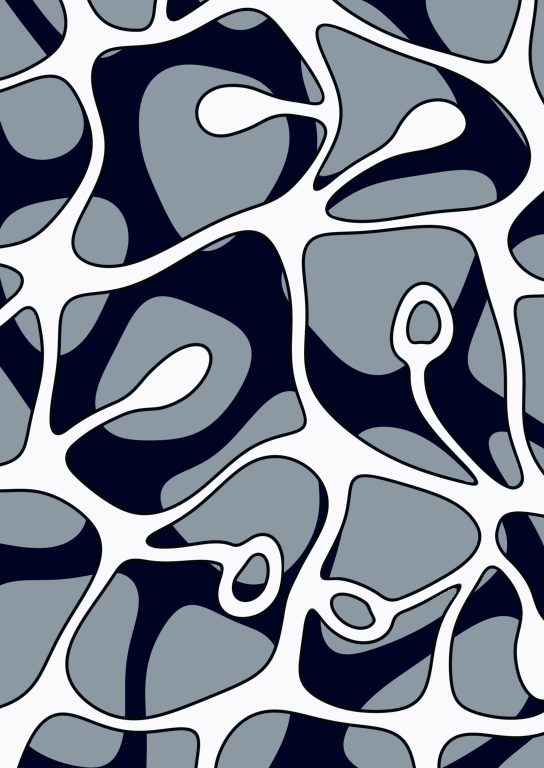
Write a Shadertoy shader that draws this pattern.

```glsl
// Flowing white web with dark outlines over rounded grey blobs on navy.

#define WEB_SCALE 2.7      // web cells across the canvas
#define WEB_ROUND 13.0     // lower gives fuller web junctions
#define WEB_THIN 0.012     // half width of the thinnest strands
#define WEB_THICK 0.048    // half width of the thickest strands
#define OUTLINE 0.0058     // outline width, in canvas widths
#define BLOB_SCALE vec2(3.0, 2.6)
#define BLOB_ROUND 9.0     // lower gives rounder blobs
#define BLOB_GAP 0.055     // half gap between blobs
#define CLUB_SHARE 0.36    // share of cells holding a solid club
#define LOOP_SHARE 0.22    // share of cells holding a ring

const vec3 NAVY  = vec3(0.00, 0.01, 0.13);
const vec3 GREY  = vec3(0.55, 0.60, 0.64);
const vec3 INK   = vec3(0.01, 0.03, 0.05);
const vec3 WHITE = vec3(0.98, 0.98, 0.99);

vec2 hash2(vec2 p) {
    vec2 q = vec2(dot(p, vec2(127.1, 311.7)), dot(p, vec2(269.5, 183.3)));
    return fract(sin(q) * 43758.55);
}

vec2 site(vec2 cell) {
    return cell + 0.15 + 0.7 * hash2(cell);
}

float smoothMin(float a, float b, float k) {
    float h = max(k - abs(a - b), 0.0) / k;
    return min(a, b) - 0.25 * h * h * k;
}

// Layered sines bend straight cell borders into meanders.
vec2 meander(vec2 p) {
    p += 0.13 * sin(p.yx * vec2(2.9, 2.5) + vec2(0.7, 2.1));
    return p + 0.05 * sin(p.yx * vec2(6.7, 6.1) + vec2(3.3, 0.4));
}

// Rounded distance to the cell border; also gives the owning cell.
float cellBorder(vec2 p, float sharpness, out vec2 owner) {
    vec2 base = floor(p);
    float nearest = 1e3;
    owner = base;
    for (int j = -1; j <= 1; j++)
    for (int i = -1; i <= 1; i++) {
        vec2 cell = base + vec2(i, j);
        float dist = length(site(cell) - p);
        if (dist < nearest) { nearest = dist; owner = cell; }
    }
    vec2 own = site(owner) - p;
    float sum = 0.0;
    for (int j = -2; j <= 2; j++)
    for (int i = -2; i <= 2; i++) {
        if (i == 0 && j == 0) continue;
        vec2 other = site(owner + vec2(i, j)) - p;
        float border = dot(0.5 * (own + other), normalize(other - own));
        sum += exp(-sharpness * border);
    }
    return -log(sum) / sharpness;
}

// Club or ring whose neck runs from the cell centre into the web.
float bud(vec2 q, vec2 seed) {
    if (seed.x > CLUB_SHARE + LOOP_SHARE) return 1.0;
    float angle = 6.2832 * seed.y;
    vec2 dir = vec2(cos(angle), sin(angle));
    vec2 r = vec2(dot(q, dir), dot(q, vec2(-dir.y, dir.x)));
    r.y += 0.07 * sin(5.0 * r.x);
    float neck = length(vec2(min(r.x - 0.14, 0.0), r.y)) - 0.03;
    float head = length(r * vec2(0.8, 1.0)) - 0.12;
    if (seed.x < CLUB_SHARE) return smoothMin(neck, head, 0.14);
    return smoothMin(neck, abs(head) - 0.03, 0.05);
}

float webField(vec2 p) {
    vec2 q = meander(p), owner;
    float border = cellBorder(q, WEB_ROUND, owner);
    float swell = 0.5 + 0.5 * sin(2.7 * p.x + 1.3 * p.y) * sin(3.1 * p.y - 1.1 * p.x + 1.0);
    float strand = border - mix(WEB_THIN, WEB_THICK, swell);
    return smoothMin(strand, bud(q - site(owner), hash2(owner + 37.0)), 0.09);
}

// Turns a field into a signed distance in screen steps.
float screenDistance(float field, float unitStep) {
    float slope = length(vec2(dFdx(field), dFdy(field)));
    return field / clamp(slope, 0.5 * unitStep, 1.6 * unitStep);
}

float cover(float dist) {
    return smoothstep(0.75, -0.75, dist);
}

void mainImage(out vec4 fragColor, in vec2 fragCoord) {
    vec2 p = fragCoord / iResolution.x;
    float unit = 1.0 / iResolution.x;

    // Grey blobs on navy
    vec2 owner;
    float border = cellBorder(meander(p * BLOB_SCALE + 11.3), BLOB_ROUND, owner);
    float blob = screenDistance(BLOB_GAP - border, BLOB_SCALE.x * unit);
    vec3 color = mix(NAVY, GREY, cover(blob));

    // Outlined web on top
    float web = screenDistance(webField(p * WEB_SCALE + 4.6), WEB_SCALE * unit);
    color = mix(color, INK, cover(web - OUTLINE * iResolution.x));
    color = mix(color, WHITE, cover(web));

    fragColor = vec4(color, 1.0);
}
```
